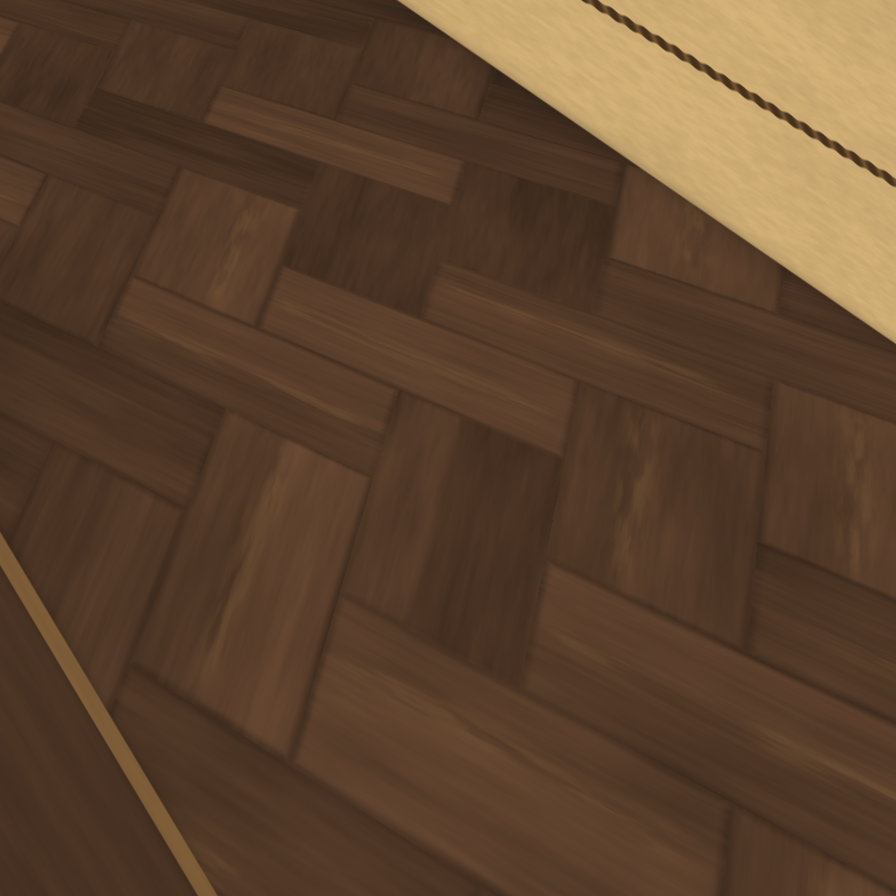
Write a Shadertoy shader that draws this texture.

```glsl
// Dark herringbone parquet seen at an angle, with a pale corded border and a thin inlay.
// Two vanishing points map the canvas to the floor plane; hashed planks carry
// stretched value noise as grain, and the borders are signed line distances.
#define VANISH_UP vec2(1.07, 2.69)
#define VANISH_SIDE vec2(-1.96, 1.59)
#define FLOOR_ANCHOR vec2(0.638, 0.525)
#define PLANK_WIDTH 0.11
#define SEAM_DEPTH 0.12
#define TONE_VARIATION 0.30
#define GRAIN_STRENGTH 0.26
#define WEAR_STRENGTH 0.35
#define INLAY_HALF_WIDTH 0.0095
#define CORD_HALF_WIDTH 0.0052

const vec3 WOOD = vec3(0.305, 0.212, 0.147);
const vec3 WORN_WOOD = vec3(0.49, 0.36, 0.22);
const vec3 CREAM = vec3(0.80, 0.67, 0.45);
const vec3 CORD_DARK = vec3(0.27, 0.19, 0.11);
const vec3 CORD_LIGHT = vec3(0.43, 0.32, 0.19);

float hash(vec2 p) {
    vec3 q = fract(p.xyx * 0.1031);
    q += dot(q, q.yzx + 33.33);
    return fract((q.x + q.y) * q.z);
}

float noise(vec2 p) {
    vec2 cell = floor(p), f = fract(p);
    f = f * f * (3.0 - 2.0 * f);
    return mix(mix(hash(cell), hash(cell + vec2(1, 0)), f.x),
               mix(hash(cell + vec2(0, 1)), hash(cell + vec2(1, 1)), f.x), f.y);
}

float fbm(vec2 p) {
    float sum = 0.0, weight = 0.5;
    for (int i = 0; i < 4; i++) {
        sum += weight * noise(p);
        p = p * 2.03 + 17.1;
        weight *= 0.5;
    }
    return sum / 0.9375;
}

// x: distance along the line from a, y: signed distance to its left.
vec2 lineCoords(vec2 p, vec2 a, vec2 b) {
    vec2 d = normalize(b - a);
    return vec2(dot(p - a, d), dot(p - a, vec2(-d.y, d.x)));
}

// Plank units on the floor: x to the right, y towards the viewer.
vec2 floorCoords(vec2 p) {
    float depth = -lineCoords(p, VANISH_SIDE, VANISH_UP).y;
    float u = lineCoords(p, VANISH_UP, FLOOR_ANCHOR).y / depth;
    float v = -lineCoords(p, VANISH_SIDE, FLOOR_ANCHOR).y / depth - 0.02;
    return vec2(u / PLANK_WIDTH + 1.0, 20.0 * v - 25.0 * v * v);
}

vec3 parquet(vec2 p) {
    vec2 q = floorCoords(p), cell = floor(q), f = fract(q);
    float k = mod(cell.x + cell.y, 4.0);
    bool upright = k < 2.0;

    // Each plank covers two cells; x runs across it, y along it.
    vec2 id = upright ? cell - vec2(0, k) : cell - vec2(k - 2.0, 0);
    vec2 local = upright ? vec2(f.x, f.y + k) : vec2(f.y, f.x + k - 2.0);
    float seed = hash(id + 41.0);
    float edge = min(min(local.x, 1.0 - local.x), min(local.y, 2.0 - local.y));

    // Plank tone, with a softer second strip inside many planks.
    float split = 0.35 + 0.3 * hash(id + 73.0);
    float strip = smoothstep(-0.035, 0.035, local.x - split);
    float tone = seed - 0.5 + (hash(id + 97.0) - 0.5) * (strip - 0.5);
    tone *= smoothstep(0.0, 0.05, edge);

    // Grain: broad bands, fine fibres, and blotches across the floor.
    vec2 shift = id * vec2(13.7, 7.3);
    float bands = fbm(local * vec2(5.0, 0.9) + shift) - 0.5;
    float fibres = fbm(local * vec2(32.0, 2.5) + shift) - 0.5;
    float blotch = fbm(p * 5.0 + 9.0) - 0.5;
    float seam = 1.0 - smoothstep(0.0, 0.06, edge);
    float light = 1.0 + TONE_VARIATION * tone + GRAIN_STRENGTH * (bands + 0.6 * fibres)
                + 0.22 * blotch - SEAM_DEPTH * seam;

    // Pale scuffs follow the inner strip of a few planks.
    float scuff = exp(-pow((local.x - split) / 0.10, 2.0)) * step(0.55, seed);
    scuff *= smoothstep(0.35, 0.75, fbm(local * vec2(24.0, 3.0) + shift + 5.0));
    scuff *= smoothstep(0.0, 0.2, local.y) * smoothstep(2.0, 1.7, local.y);
    return mix(WOOD * light, WORN_WOOD, WEAR_STRENGTH * scuff);
}

void mainImage(out vec4 fragColor, in vec2 fragCoord) {
    vec2 p = fragCoord / iResolution.xy;
    float aa = 1.2 / min(iResolution.x, iResolution.y);
    vec3 color = parquet(p);

    // Plain board beyond the inlay, then the inlay itself.
    vec2 inlay = lineCoords(p, vec2(0.0, 0.388), vec2(0.232, 0.0));
    float boardGrain = fbm(inlay * vec2(5.0, 70.0) + 3.0) - 0.5;
    color = mix(WOOD * (0.93 + 0.2 * boardGrain), color, smoothstep(-aa, aa, inlay.y));
    float inlayDist = abs(inlay.y) - INLAY_HALF_WIDTH;
    color *= 1.0 - 0.16 * exp(-max(inlayDist, 0.0) / 0.006);
    vec3 inlayColor = WORN_WOOD * (0.98 + 0.15 * boardGrain);
    color = mix(color, inlayColor, smoothstep(aa, -aa, inlayDist));

    // Pale border with fine fibres and a shaded rim.
    vec2 border = lineCoords(p, vec2(0.443, 1.0), vec2(1.0, 0.616));
    color *= 1.0 - 0.18 * exp(-max(-border.y, 0.0) / 0.012);
    float weave = fbm(border * vec2(60.0, 240.0)) - 0.5;
    float cloud = fbm(border * vec2(6.0, 14.0) + 31.0) - 0.5;
    vec3 cream = CREAM * (1.0 + 0.10 * weave + 0.09 * cloud);
    cream *= 1.0 - 0.18 * exp(-max(border.y, 0.0) / 0.006);

    // Twisted cord: slanted strands inside a slightly uneven line.
    vec2 cord = lineCoords(p, vec2(0.658, 1.0), vec2(1.0, 0.796));
    float twist = 0.5 + 0.5 * cos(6.28318 * (cord.x / 0.021 + cord.y / 0.016));
    float cordDist = abs(cord.y) - CORD_HALF_WIDTH * (1.0 - 0.3 * twist);
    vec3 cordColor = mix(CORD_DARK, CORD_LIGHT, twist * twist);
    cream = mix(cream, cordColor, smoothstep(aa, -aa, cordDist));

    color = mix(color, cream, smoothstep(-aa, aa, border.y));
    fragColor = vec4(clamp(color, 0.0, 1.0), 1.0);
}
```
